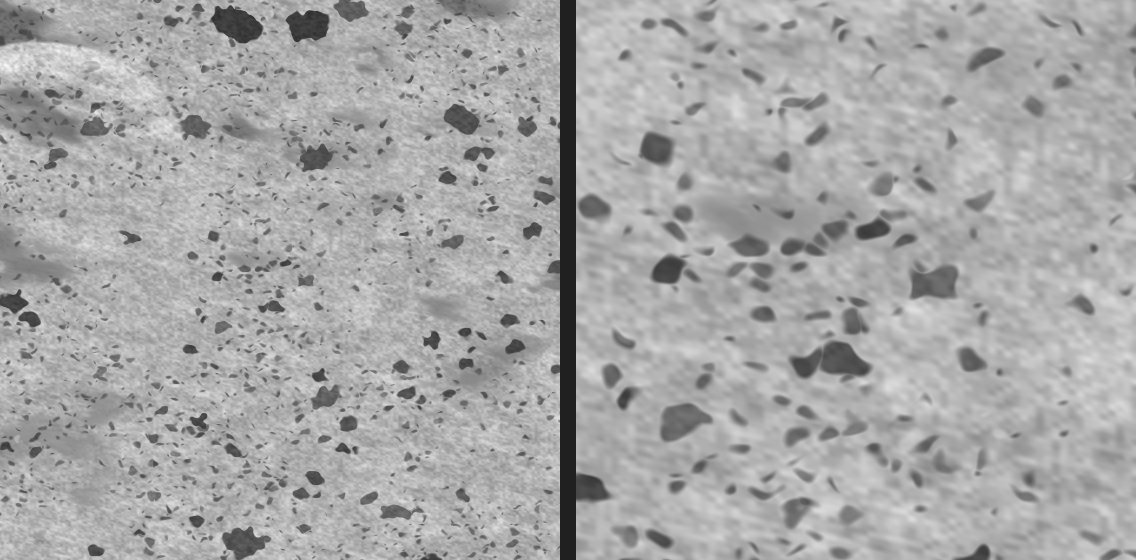
Left, the full canvas; right, a detail of the centre.
This texture is drawn by a WebGL 1 fragment shader. Its source:

```glsl
precision highp float;
uniform vec2 u_resolution;

#define GROUND_TONE 0.705
#define SHADOW_TONE 0.23
#define GRAIN_CONTRAST 0.25
#define STREAK_CONTRAST 0.20
#define GRIT_DENSITY 0.17
#define STONE_DENSITY 0.13
#define BOULDER_DENSITY 0.085
#define HOLLOW_DEPTH 0.62
#define SLOPE 0.22
#define EDGE_SOFTNESS 0.0028

vec2 hash2(vec2 p) {
  vec3 q = fract(p.xyx * vec3(0.1031, 0.1030, 0.0973));
  q += dot(q, q.yzx + 33.33);
  return fract((q.xx + q.yz) * q.zy);
}

float noise(vec2 p) {
  vec2 i = floor(p);
  vec2 f = fract(p);
  f = f * f * (3.0 - 2.0 * f);
  float low = mix(hash2(i).x, hash2(i + vec2(1.0, 0.0)).x, f.x);
  float high = mix(hash2(i + vec2(0.0, 1.0)).x, hash2(i + 1.0).x, f.x);
  return mix(low, high, f.y);
}

float fbm(vec2 p) {
  float sum = 0.0;
  float weight = 0.53;
  for (int i = 0; i < 4; i++) {
    sum += weight * noise(p);
    p = mat2(1.6, 1.2, -1.2, 1.6) * p + 17.3;
    weight *= 0.5;
  }
  return sum;
}

// Coverage of scattered, clustered stones on a jittered grid
float stones(vec2 p, float cells, float density, float seed) {
  vec2 scale = cells * vec2(1.0, 1.45);
  vec2 base = floor(p * scale);
  float cover = 0.0;
  for (int j = -1; j <= 1; j++) {
    for (int i = -1; i <= 1; i++) {
      vec2 cell = base + vec2(float(i), float(j));
      vec2 pick = hash2(cell + seed);
      vec2 jitter = hash2(cell + seed + 71.7);
      float cluster = smoothstep(0.25, 0.75, noise(cell / scale * 7.0 + seed));
      vec2 d = p * scale - cell - 0.15 - 0.7 * jitter;
      d.y -= (jitter.x - 0.5) * d.x;
      float radius = mix(0.15, 0.46, pick.y * pick.y);
      float soft = EDGE_SOFTNESS * cells;
      float shape = 1.0 - smoothstep(-soft, soft, length(d) - radius);
      float present = step(pick.x, density * 2.0 * cluster);
      cover = max(cover, shape * present * mix(0.65, 1.0, jitter.y));
    }
  }
  return cover;
}

// Pale rounded rise: x is the lit rim, y the shaded flank
vec2 mound(vec2 p, float rough) {
  vec2 d = (p - vec2(0.07, 0.73)) / vec2(0.26, 0.195);
  float e = length(d);
  float rim = (1.0 - smoothstep(0.98, 1.02, e)) * smoothstep(0.55, 0.88, e + 0.5 * (rough - 0.5));
  rim *= smoothstep(-0.05, 0.25, d.y);
  vec2 s = (p - vec2(0.06, 0.79)) / vec2(0.14, 0.055);
  s.y += 0.6 * s.x;
  float flank = 1.0 - smoothstep(0.1, 1.2, length(s) + 1.4 * (rough - 0.5));
  return vec2(rim, flank);
}

void main() {
  vec2 p = gl_FragCoord.xy / u_resolution;
  vec2 ground = p + vec2(0.0, SLOPE * p.x);

  // Fine dust and sloping streaks
  float grain = 0.5 * noise(ground * vec2(105.0, 160.0)) + 0.5 * noise(ground * vec2(210.0, 280.0) + 9.0);
  float streak = fbm(ground * vec2(17.0, 42.0) + 31.0);
  float tone = GROUND_TONE + GRAIN_CONTRAST * (grain - 0.5) + STREAK_CONTRAST * (streak - 0.5);

  // Broad hollows, deeper towards the top
  float relief = fbm(ground * vec2(4.5, 9.0) + 0.5 * streak + 5.0);
  float hollow = smoothstep(0.57, 0.80, relief + 0.25 * (streak - 0.5)) * mix(0.45, 1.0, p.y);
  vec2 rise = mound(p, streak);
  tone += 0.10 * rise.x;
  hollow = max(hollow * (1.0 - rise.x), 0.75 * rise.y);
  tone = mix(tone, SHADOW_TONE, HOLLOW_DEPTH * hollow * (0.55 + 0.9 * grain));

  // Ragged grit, stones and boulders
  vec2 ragged = p + 0.011 * (vec2(noise(p * 85.0), noise(p * 85.0 + 43.0)) - 0.5);
  float bare = 1.0 - 0.8 * rise.x;
  float grit = 0.72 * stones(ragged, 62.0, GRIT_DENSITY, 11.0);
  float stone = 0.92 * stones(ragged, 27.0, STONE_DENSITY, 37.0);
  float boulder = stones(ragged + 0.6 * (ragged - p), 10.0, BOULDER_DENSITY, 83.0);
  float dark = max(grit, max(stone, boulder)) * bare;
  tone = mix(tone, SHADOW_TONE + 0.12 * (grain - 0.5), dark);

  // Sparse sunlit chips
  float chips = stones(ragged + 0.3, 58.0, 0.008, 59.0);
  tone = mix(tone, 0.83, 0.7 * chips * (1.0 - dark));

  gl_FragColor = vec4(vec3(clamp(tone, 0.0, 1.0)), 1.0);
}
```
